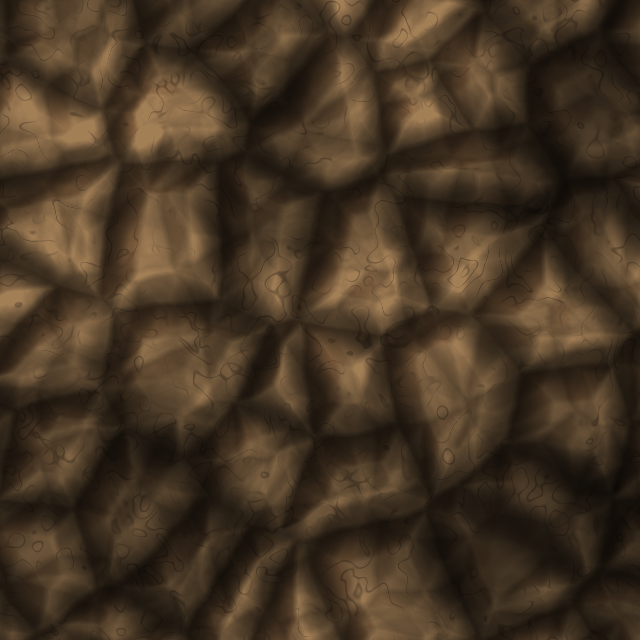
Write a Shadertoy shader that draws this texture.

```glsl
// Draws weathered brown rock: faceted, softly creased lumps under a low side light.

vec2 hash2(vec2 p) {
    vec3 q = fract(p.xyx * vec3(0.1031, 0.1030, 0.0973));
    q += dot(q, q.yzx + 33.33);
    return fract((q.xx + q.yz) * q.zy);
}

vec2 gradientAt(vec2 cell) {
    float angle = 6.2832 * hash2(cell + 71.0).x;
    return vec2(cos(angle), sin(angle));
}

float gradientNoise(vec2 p) {
    vec2 i = floor(p), f = fract(p);
    vec2 u = f * f * f * (f * (f * 6.0 - 15.0) + 10.0);
    vec2 e = vec2(0.0, 1.0);
    float low = mix(dot(gradientAt(i), f), dot(gradientAt(i + e.yx), f - e.yx), u.x);
    float high = mix(dot(gradientAt(i + e.xy), f - e.xy), dot(gradientAt(i + e.yy), f - e.yy), u.x);
    return mix(low, high, u.y);
}

float fbm(vec2 p) {
    float sum = 0.0, amplitude = 0.6;
    for (int i = 0; i < 5; i++) {
        sum += amplitude * gradientNoise(p);
        p = mat2(1.6, 1.2, -1.2, 1.6) * p + 17.3;
        amplitude *= 0.56;
    }
    return sum;
}

// Distance to the nearest border between Voronoi cells
float borderDistance(vec2 p) {
    vec2 cell = floor(p), f = fract(p), nearestCell, nearest;
    float best = 9.0;
    for (int y = -1; y <= 1; y++)
    for (int x = -1; x <= 1; x++) {
        vec2 g = vec2(x, y);
        vec2 r = g + hash2(cell + g) - f;
        if (dot(r, r) < best) {
            best = dot(r, r);
            nearest = r;
            nearestCell = g;
        }
    }
    float border = 9.0;
    for (int y = -2; y <= 2; y++)
    for (int x = -2; x <= 2; x++) {
        vec2 g = nearestCell + vec2(x, y);
        vec2 r = g + hash2(cell + g) - f;
        vec2 across = r - nearest;
        if (dot(across, across) > 0.0001)
            border = min(border, dot(0.5 * (nearest + r), normalize(across)));
    }
    return border;
}

// Large lumps with smaller facets cut into them
float relief(vec2 p) {
    float lumps = min(borderDistance(p * 5.8 + 3.0) / 0.29, 1.0);
    float facets = min(borderDistance(p * 10.5 + 40.0) / 0.36, 1.0);
    return 0.76 * lumps + 0.24 * facets;
}

void mainImage(out vec4 fragColor, in vec2 fragCoord) {
    vec2 uv = fragCoord / iResolution.y;

    // Gently bent borders
    vec2 bend = vec2(gradientNoise(uv * 5.0), gradientNoise(uv * 5.0 + 31.0));
    vec2 rough = vec2(gradientNoise(uv * 24.0 + 9.0), gradientNoise(uv * 24.0 + 57.0));
    vec2 p = uv + 0.02 * bend + 0.004 * rough;

    // Light from the lower right
    float height = relief(p);
    float facing = height - relief(p + vec2(0.010, -0.007));

    // Broad dark patches, mottled grain and thin fissures
    float patches = gradientNoise(uv * 2.7 + 12.0) + 0.5 * gradientNoise(uv * 6.5 + 5.0);
    float grain = fbm(uv * 15.0 + 2.0 * bend);
    float vein = abs(gradientNoise(uv * 10.0 + 1.6 * rough + 1.2 * bend + 80.0));
    float fissure = (1.0 - smoothstep(0.0, 0.07, vein)) * smoothstep(-0.1, 0.35, grain + 0.1);

    float exposure = 0.95 * (smoothstep(0.0, 1.0, height) - 0.5)
                   + 1.3 * facing + 1.0 * patches + 0.35 * grain - 0.3 * fissure;
    float brightness = min(0.245 * exp(exposure), 0.64);

    // Shaded slopes turn slightly redder
    vec3 stone = mix(vec3(1.0, 0.78, 0.53), vec3(1.02, 0.75, 0.49), smoothstep(0.0, 0.15, -facing));
    fragColor = vec4(brightness * stone, 1.0);
}
```
